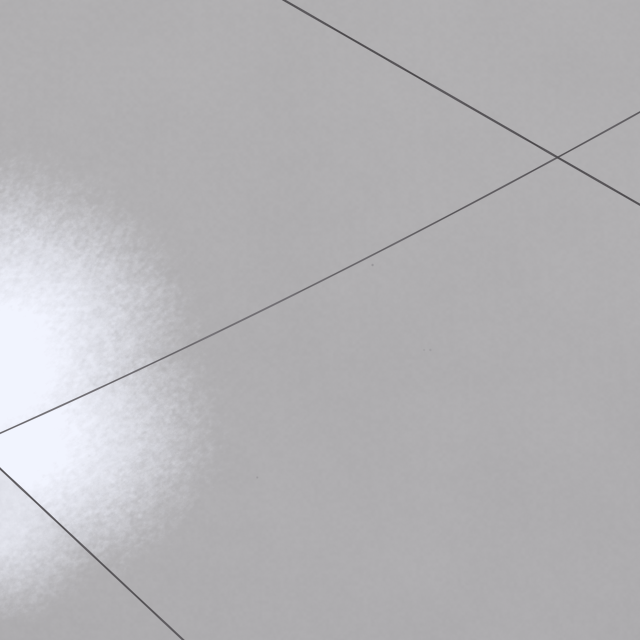
A Shadertoy shader for this texture:

```glsl
const vec3 TILE_COLOR = vec3(0.687, 0.682, 0.690);
const vec3 GLARE_COLOR = vec3(0.945, 0.955, 0.995);
const vec3 SEAM_DARK = vec3(0.25, 0.24, 0.25);
const vec3 SEAM_WORN = vec3(0.46, 0.45, 0.47);

float hash(vec2 p) {
    return fract(sin(dot(p, vec2(127.1, 311.7))) * 43758.5453);
}

float valueNoise(vec2 p) {
    vec2 cell = floor(p);
    vec2 f = fract(p);
    f = f * f * (3.0 - 2.0 * f);
    float low = mix(hash(cell), hash(cell + vec2(1, 0)), f.x);
    float high = mix(hash(cell + vec2(0, 1)), hash(cell + vec2(1, 1)), f.x);
    return mix(low, high, f.y);
}

float fbm(vec2 p) {
    float sum = 0.0;
    float amplitude = 0.5;
    for (int i = 0; i < 4; i++) {
        sum += amplitude * valueNoise(p);
        p = mat2(1.6, 1.2, -1.2, 1.6) * p + 7.3;
        amplitude *= 0.5;
    }
    return sum / 0.9375;
}

// Signed distance to a gently bent seam, positive above it
float seamDistance(vec2 p, float height, float slope, float bend) {
    float y = height + p.x * (slope + bend * p.x);
    float steepness = slope + 2.0 * bend * p.x;
    return (p.y - y) / sqrt(1.0 + steepness * steepness);
}

// Lamp reflection: a bright heart inside a wide, ragged plateau
float glare(vec2 p, vec2 center, vec2 radius, float ripple) {
    float d = length((p - center) / radius) + ripple;
    float heart = 1.0 - smoothstep(0.15, 0.75, d);
    float plateau = 1.0 - smoothstep(0.55, 1.08, d);
    float haze = 0.08 * exp(-1.3 * d * d);
    return min(0.46 * heart + 0.54 * plateau + haze, 1.0);
}

vec3 drawSeam(vec3 color, vec2 p, float d, float halfWidth, float wear, float pixel) {
    float variation = valueNoise(p * 42.0);
    float width = halfWidth * (0.85 + 0.3 * variation);
    float blur = max(0.0011, 0.7 * pixel);
    float line = 1.0 - smoothstep(width - blur, width + blur, abs(d));
    vec3 ink = mix(SEAM_DARK, SEAM_WORN, clamp(wear + 0.4 * (variation - 0.5), 0.0, 1.0));
    return mix(color, ink, 0.95 * line);
}

float specks(vec2 p, float pixel) {
    float mask = 0.0;
    for (int i = 0; i < 4; i++) {
        float id = float(i);
        vec2 center = vec2(mix(0.4, 0.9, hash(vec2(id, 2.7))), hash(vec2(id, 9.1)));
        float radius = mix(0.001, 0.002, hash(vec2(id, 5.3)));
        float spot = 1.0 - smoothstep(radius - pixel, radius + pixel, length(p - center));
        mask = max(mask, spot * mix(0.2, 0.5, hash(vec2(id, 4.4))));
    }
    return mask;
}

void mainImage(out vec4 fragColor, in vec2 fragCoord) {
    vec2 uv = fragCoord / iResolution.xy;
    float pixel = 1.0 / min(iResolution.x, iResolution.y);

    // Seams between the floor tiles
    float longSeam = seamDistance(uv, 0.323, 0.446, 0.056);
    float upperSeam = seamDistance(uv, 1.255, -0.575, 0.0);
    float lowerSeam = seamDistance(uv, 0.268, -0.936, 0.0);

    // Tile surface with faint mottling and grain
    float grain = fbm(uv * 170.0) - 0.5;
    float mottling = fbm(uv * 9.0) - 0.5;
    vec3 color = TILE_COLOR + 0.020 * grain + 0.016 * mottling;
    color += 0.012 * (uv.y - 0.5) * vec3(1.0, 1.0, 0.8);

    // Each tile reflects the lamp at a slightly different angle
    vec2 peel = mat2(0.8, -0.6, 0.6, 0.8) * uv * vec2(120.0, 170.0);
    float ripple = 0.22 * (fbm(peel) - 0.5) + 0.12 * mottling;
    float above = glare(uv, vec2(-0.01, 0.435), vec2(0.31, 0.31), ripple);
    float below = glare(uv, vec2(0.02, 0.325), vec2(0.31, 0.25), ripple);
    float corner = glare(uv, vec2(-0.02, 0.205), vec2(0.20, 0.17), ripple);
    float light = mix(below, above, smoothstep(-pixel, pixel, longSeam));
    light = mix(corner * 0.75, light, smoothstep(-pixel, pixel, lowerSeam));
    color = mix(color, GLARE_COLOR, light);
    color += 0.22 * grain * light * (1.0 - light);

    // Dirt and seams
    color = mix(color, SEAM_WORN, specks(uv, pixel));
    float longWear = 0.75 - 0.3 * smoothstep(0.5, 0.8, uv.x);
    color = drawSeam(color, uv, longSeam, 0.0013, longWear, pixel);
    color = drawSeam(color, uv, upperSeam, 0.0016, 0.25, pixel);
    color = drawSeam(color, uv, lowerSeam, 0.0015, 0.35, pixel);

    fragColor = vec4(clamp(color, 0.0, 1.0), 1.0);
}
```
